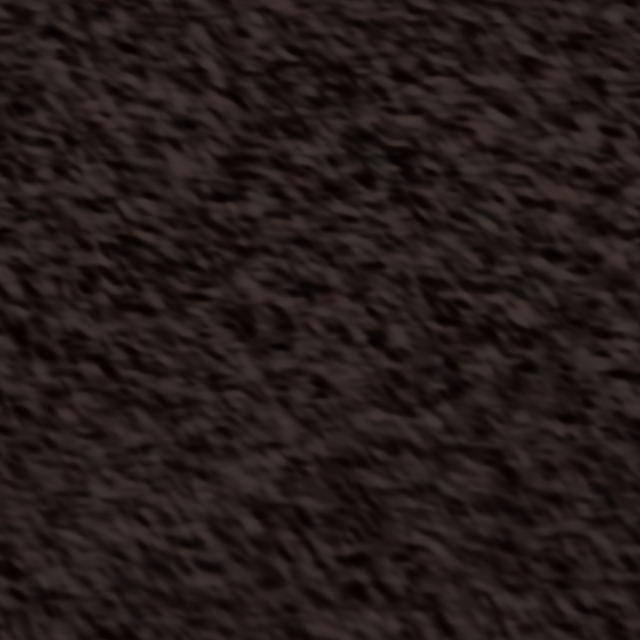
Reproduce this texture procedurally as a Shadertoy shader.

```glsl
// Dark brown, softly blurred fur-like grain slanting down to the right.

vec3 hash3(vec2 cell) {
    vec3 h = fract(cell.xyx * vec3(0.1031, 0.1030, 0.0973));
    h += dot(h, h.yxz + 33.33);
    return fract((h.xxy + h.yzz) * h.zyx);
}

// Cellular noise: one short tilted tuft per cell, light or dark, with a faint opposite rim.
float tufts(vec2 q) {
    vec2 cell = floor(q);
    float sum = 0.0;
    for (int y = -2; y <= 2; y++) {
        for (int x = -2; x <= 2; x++) {
            vec2 id = cell + vec2(x, y);
            vec3 rnd = hash3(id + 70.0);
            vec2 d = q - id - rnd.xy;
            float tilt = fract(rnd.z * 17.0 + rnd.x) - 0.5;
            d.y += 1.6 * tilt * d.x;
            float r2 = dot(d, d);
            float rim = 1.0 - 0.5 * d.x * d.x - 1.3 * d.y * d.y;
            sum += (2.0 * rnd.z - 1.0) * rim * exp(-2.0 * r2);
        }
    }
    return 2.4 * sum;
}

// Layered sines for slow drifts in direction and tone.
float drift(vec2 p) {
    return 0.5 * sin(5.3 * p.x + 3.1 * p.y + 1.2 * sin(4.0 * p.y))
         + 0.3 * sin(9.1 * p.y - 6.7 * p.x + 2.0)
         + 0.2 * sin(14.3 * p.x + 11.9 * p.y + 4.0);
}

void mainImage(out vec4 fragColor, in vec2 fragCoord) {
    vec2 p = fragCoord / iResolution.y;

    // Grain coordinates: rows bend gently and grow finer towards the top.
    vec2 bent = p + vec2(0.0, 0.13 * p.y * p.y + 0.012 * drift(p.yx + 0.4));
    vec2 grain = vec2(dot(bent, vec2(0.88, -0.47)), dot(bent, vec2(0.47, 0.88)));

    float coarse = tufts(grain * vec2(33.0, 62.0));
    float fine = tufts(grain * vec2(52.0, 92.0) + 31.7);
    float slow = drift(p * 1.3 + 2.0);

    // Contrast is strongest in the upper middle and fades below.
    float contrast = mix(0.95, 1.25, smoothstep(0.2, 0.6, p.y) * smoothstep(1.15, 0.75, p.y));
    float tone = contrast * (0.85 * coarse + 0.55 * fine) + 0.2 * slow;
    tone = 2.6 * tanh(tone / 2.5);

    // Brown ramp with a faint shift between reddish and bluish hairs.
    vec3 color = vec3(0.140, 0.104, 0.098) + vec3(0.046, 0.042, 0.040) * tone;
    float tint = tufts(grain * vec2(24.0, 40.0) + 9.3);
    color += vec3(0.003, -0.001, -0.002) * tint;

    fragColor = vec4(clamp(color, 0.0, 1.0), 1.0);
}
```
